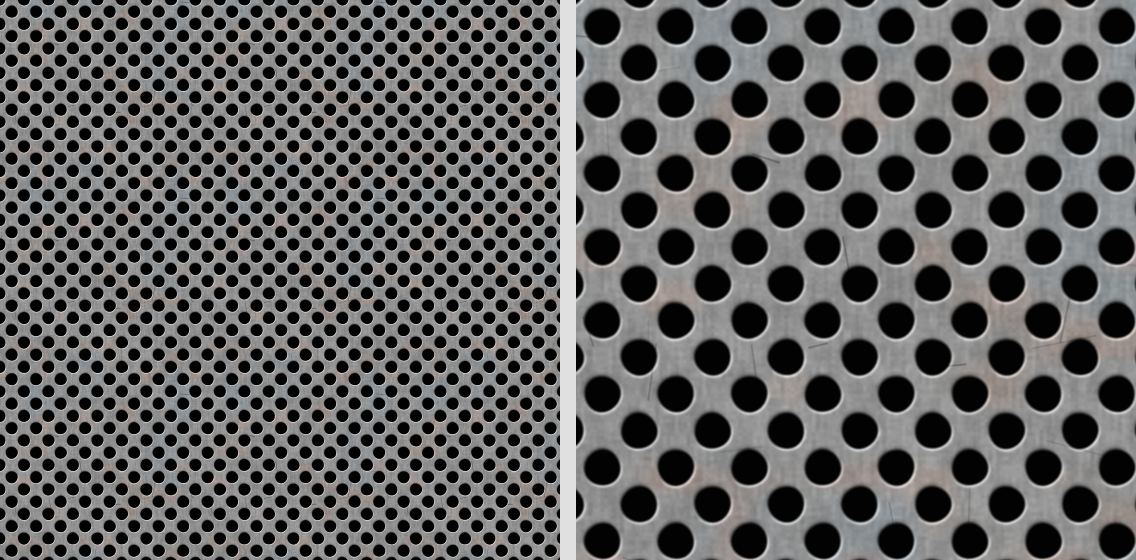
Left, the full canvas; right, a detail of the centre.
Give the GLSL for this texture, as a WebGL 1 fragment shader.

```glsl
precision highp float;
// Perforated brushed steel sheet: staggered round black holes with lit lower rims.
uniform vec2 u_resolution;

const float HOLES = 22.857;      // holes per row across the canvas
const float WEAR_TILE = 8.0;     // wear repeats after this many holes
const float HOLE_RADIUS = 0.245; // in units of the hole spacing
const vec3 STEEL = vec3(0.572, 0.574, 0.572);
const vec3 HOLE_BLACK = vec3(0.006);
const vec3 RUST_TINT = vec3(0.045, 0.0, -0.02);
const vec3 BLUE_TINT = vec3(-0.02, 0.0, 0.018);

float hash(vec2 p) {
  return fract(sin(dot(p, vec2(127.1, 311.7))) * 43758.545);
}

vec2 hash2(vec2 p) {
  return vec2(hash(p), hash(p + 37.3));
}

// Smooth noise over the unit tile; count is its whole number of cells.
float tileNoise(vec2 t, vec2 count) {
  vec2 p = t * count;
  vec2 i = floor(p);
  vec2 f = fract(p);
  f = f * f * (3.0 - 2.0 * f);
  vec2 a = mod(i, count);
  vec2 b = mod(i + 1.0, count);
  return mix(mix(hash(a), hash(vec2(b.x, a.y)), f.x),
             mix(hash(vec2(a.x, b.y)), hash(b), f.x), f.y);
}

// Distance to the nearest scattered point, wrapping at the tile edge.
float cellular(vec2 t, float count) {
  vec2 p = t * count;
  vec2 cell = floor(p);
  float nearest = 2.0;
  for (int y = -1; y <= 1; y++) {
    for (int x = -1; x <= 1; x++) {
      vec2 c = cell + vec2(float(x), float(y));
      nearest = min(nearest, length(c + hash2(mod(c, count)) - p));
    }
  }
  return nearest;
}

// Thin marks, mostly along or across the brushing.
float scratches(vec2 t, float blur) {
  float mark = 0.0;
  for (int i = 0; i < 22; i++) {
    vec2 seed = vec2(float(i), 5.7);
    vec2 d = fract(t - hash2(seed) + 0.5) - 0.5;
    float angle = 1.5708 * mod(float(i), 2.0) + (hash(seed + 9.1) - 0.5) * 0.7;
    vec2 along = vec2(cos(angle), sin(angle));
    float reach = mix(0.015, 0.07, hash(seed + 4.4));
    float run = dot(d, along);
    float dist = length(d - along * clamp(run, -reach, reach));
    mark += (1.0 - smoothstep(0.0, 0.0025 + blur, dist)) * mix(0.3, 1.0, hash(seed + 2.2));
  }
  return min(mark, 1.0);
}

// Centre of the nearest hole in the staggered grid.
vec2 nearestHole(vec2 p) {
  vec2 corner = floor(p + 0.5);
  vec2 middle = floor(p) + 0.5;
  return distance(p, corner) < distance(p, middle) ? corner : middle;
}

vec3 steelColor(vec2 t, float blur) {
  float grain = tileNoise(t, vec2(150.0, 34.0)) * 0.5
              + tileNoise(t, vec2(38.0, 140.0)) * 0.25
              + tileNoise(t, vec2(170.0)) * 0.25 - 0.5;
  float mottle = cellular(t, 9.0) - 0.5;
  vec2 w = t * 6.28319;
  float broad = sin(w.x + 2.0 * sin(w.y)) * 0.5 + sin(2.0 * w.y - w.x + 1.3) * 0.5;
  vec3 color = STEEL + grain * 0.16 + mottle * 0.045 + broad * 0.012;
  color += RUST_TINT * smoothstep(0.6, 0.9, tileNoise(t, vec2(9.0, 13.0)));
  color += BLUE_TINT * smoothstep(0.55, 0.9, tileNoise(t + 0.37, vec2(7.0, 5.0)));
  return color * (1.0 - 0.26 * scratches(t, blur));
}

void main() {
  // Grid coordinates run downward from the top left.
  vec2 uv = gl_FragCoord.xy / u_resolution;
  vec2 p = vec2(uv.x, 1.0 - uv.y) * HOLES + 0.024;
  float pixel = HOLES / u_resolution.y;
  vec2 tile = fract(p / WEAR_TILE);

  // Slightly uneven hole outline
  vec2 center = nearestHole(p);
  vec2 d = p - center;
  float turn = hash(mod(center, WEAR_TILE)) * 6.28319;
  float wobble = 0.005 * sin(3.0 * atan(d.y, d.x + 0.00001) + turn);
  float dist = length(d) + wobble;

  // Soft shadow on the upper left, crisp bright lip on the lower right
  float facing = dot(d, vec2(0.5, 0.866)) / max(length(d), 0.001);
  float soft = max(mix(0.034, 0.021, facing * 0.5 + 0.5), pixel * 0.5);
  float metal = smoothstep(HOLE_RADIUS - soft, HOLE_RADIUS + soft, dist);
  float lip = exp(-pow((dist - HOLE_RADIUS - 0.024) / 0.022, 2.0)) * smoothstep(-0.1, 0.9, facing);
  float shade = (1.0 - smoothstep(0.25, 0.32, dist)) * smoothstep(0.1, 0.9, -facing);

  vec3 color = steelColor(tile, pixel / WEAR_TILE * 0.4);
  color = color * (1.0 - 0.2 * shade) + 0.2 * lip;
  gl_FragColor = vec4(mix(HOLE_BLACK, color, metal), 1.0);
}
```
